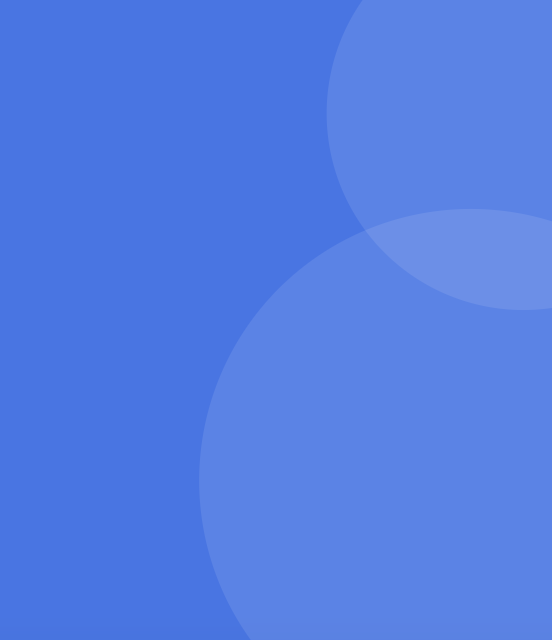
This background is drawn by a Shadertoy shader. Its source:

```glsl
// Flat blue background with two large translucent white discs running off
// the right side. Each disc is a circle distance function blended over the
// base, so the overlap brightens; a faint shade lies along the bottom edge.

const vec3 BASE_BLUE = vec3(0.287, 0.460, 0.886);
const vec3 VEIL_COLOR = vec3(1.0);
const float VEIL_OPACITY = 0.10;

// Discs as center x, center y, radius, in units of canvas height
const vec3 UPPER_DISC = vec3(0.8177, 0.8229, 0.3073);
const vec3 LOWER_DISC = vec3(0.7357, 0.2490, 0.4245);

const float SHADE_HEIGHT = 0.045;
const float SHADE_STRENGTH = 0.012;

// Antialiased coverage of a disc, one pixel wide at its rim
float discCoverage(vec2 point, vec3 disc, float pixel) {
    float dist = length(point - disc.xy) - disc.z;
    return clamp(0.5 - dist / pixel, 0.0, 1.0);
}

vec3 addVeil(vec3 color, float coverage) {
    return mix(color, VEIL_COLOR, VEIL_OPACITY * coverage);
}

void mainImage(out vec4 fragColor, in vec2 fragCoord) {
    float pixel = 1.0 / iResolution.y;
    vec2 point = fragCoord * pixel;

    // Translucent discs
    vec3 color = addVeil(BASE_BLUE, discCoverage(point, UPPER_DISC, pixel));
    color = addVeil(color, discCoverage(point, LOWER_DISC, pixel));

    // Faint shade at the bottom
    float shade = 1.0 - smoothstep(0.0, SHADE_HEIGHT, point.y);
    color *= 1.0 - SHADE_STRENGTH * shade;

    fragColor = vec4(color, 1.0);
}
```
